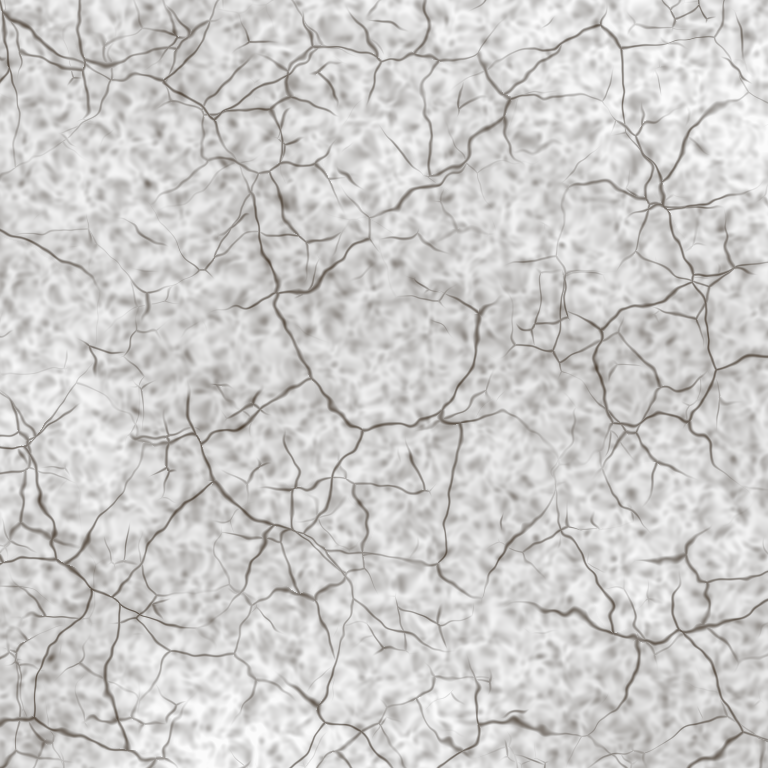
Write a three.js fragment shader that draws this texture.

```glsl
#define GROUND_TONE 1.09
#define WHITE_LIMIT 0.985
#define CLOUD_SCALE 3.5
#define CLOUD_DEPTH 0.27
#define SPOT_SCALE 58.0
#define SPOT_DEPTH 0.15
#define GRAIN_SCALE 105.0
#define GRAIN_DEPTH 0.12
#define CRACK_WIDTH 0.0031
#define CRACK_DEPTH 0.46
#define HALO_WIDTH 0.007
#define WARM_TINT vec3(0.0, 0.1, 0.2)

varying vec2 vUv;

vec2 hash2(vec2 p) {
  vec2 q = vec2(dot(p, vec2(127.1, 311.7)), dot(p, vec2(269.5, 183.3)));
  return fract(sin(q) * 43758.5);
}

float valueNoise(vec2 p) {
  vec2 cell = floor(p);
  vec2 f = fract(p);
  f = f * f * (3.0 - 2.0 * f);
  float low = mix(hash2(cell).x, hash2(cell + vec2(1.0, 0.0)).x, f.x);
  float high = mix(hash2(cell + vec2(0.0, 1.0)).x, hash2(cell + 1.0).x, f.x);
  return mix(low, high, f.y);
}

float clouds(vec2 p) {
  float sum = 0.0;
  float weight = 0.5;
  for (int i = 0; i < 4; i++) {
    sum += weight * valueNoise(p);
    p = p * 2.03 + 17.3;
    weight *= 0.5;
  }
  return sum;
}

// Soft round blots of random strength, one per cell
float blots(vec2 p) {
  vec2 cell = floor(p);
  float sum = 0.0;
  for (int y = -1; y <= 1; y++) {
    for (int x = -1; x <= 1; x++) {
      vec2 id = cell + vec2(float(x), float(y));
      vec2 offset = id + hash2(id) - p;
      float falloff = max(1.0 - dot(offset, offset), 0.0);
      sum += hash2(id + 41.7).y * falloff * falloff * falloff;
    }
  }
  return sum;
}

// Distance to the border between the two nearest cell points
float cellBorder(vec2 p) {
  vec2 cell = floor(p);
  vec2 nearest = vec2(8.0);
  vec2 second = vec2(8.0);
  for (int y = -1; y <= 1; y++) {
    for (int x = -1; x <= 1; x++) {
      vec2 id = cell + vec2(float(x), float(y));
      vec2 offset = id + 0.05 + 0.9 * hash2(id) - p;
      if (dot(offset, offset) < dot(nearest, nearest)) {
        second = nearest;
        nearest = offset;
      } else if (dot(offset, offset) < dot(second, second)) {
        second = offset;
      }
    }
  }
  vec2 gap = second - nearest;
  return dot(0.5 * (nearest + second), gap) / max(length(gap), 0.001);
}

vec2 warp(vec2 p, float scale) {
  return vec2(valueNoise(p * scale + 3.1), valueNoise(p * scale + 71.9)) - 0.5;
}

// Broken crack network: dark core with a faint halo
float cracks(vec2 p, float scale, float cutoff) {
  float dist = cellBorder(p * scale + scale * 1.7) / scale;
  float presence = valueNoise(p * scale * 1.3 + scale * 5.0);
  presence = smoothstep(cutoff, cutoff + 0.4, presence);
  float width = CRACK_WIDTH * (0.65 + 0.5 * presence);
  float core = 1.0 - smoothstep(0.0, width, dist);
  float halo = exp(-dist / HALO_WIDTH);
  return presence * (0.88 * core + 0.12 * halo);
}

void main() {
  vec2 p = vUv;

  // Mottled ground
  vec2 drift = p + 0.012 * warp(p, 40.0);
  float cloud = clouds(p * CLOUD_SCALE + 5.0);
  float tone = GROUND_TONE - CLOUD_DEPTH * cloud;
  tone -= SPOT_DEPTH * blots(drift * SPOT_SCALE);
  tone -= GRAIN_DEPTH * blots(drift * GRAIN_SCALE + 23.0);
  tone = min(tone, WHITE_LIMIT);

  // Crooked cracks in three sizes
  vec2 bent = p + 0.055 * warp(p, 9.0) + 0.018 * warp(p, 28.0) + 0.006 * warp(p, 75.0);
  float crack = cracks(bent, 6.5, 0.25);
  crack = max(crack, 0.85 * cracks(bent + 0.37, 11.0, 0.42));
  crack = max(crack, 0.9 * cracks(bent + 0.71, 19.0, 0.62));
  tone *= 1.0 - CRACK_DEPTH * crack;

  float shade = 1.0 - tone;
  gl_FragColor = vec4(vec3(tone) - WARM_TINT * shade * shade, 1.0);
}
```
